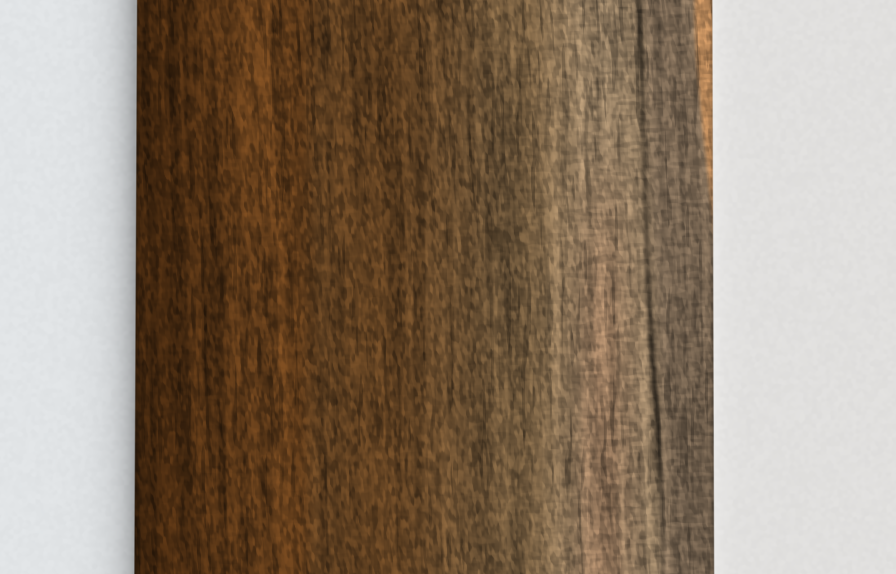
Write a WebGL 1 fragment shader that draws this texture.

```glsl
precision highp float;
uniform vec2 u_resolution;

// Board placement, as fractions of the canvas width
const float LEFT_EDGE = 0.150;
const float RIGHT_EDGE = 0.797;
const float GRAIN_LEAN = 0.025;

// Cell density across and along the grain, per canvas height
const vec2 FLECK_SCALE = vec2(205.0, 82.0);
const vec2 RIPPLE_SCALE = vec2(60.0, 170.0);
const vec2 STREAK_SCALE = vec2(85.0, 3.2);
const vec2 BAND_SCALE = vec2(15.0, 0.8);
const vec2 PORE_SCALE = vec2(170.0, 14.0);
const float FLECK_SHEAR = 0.23;

const float FLECK_GAIN = 0.22;
const float RIPPLE_GAIN = 0.09;
const float STREAK_GAIN = 0.17;
const float BAND_GAIN = 0.09;
const float PORE_GAIN = 0.20;

const vec3 PAPER_COOL = vec3(0.848, 0.860, 0.868);
const vec3 PAPER_WARM = vec3(0.880, 0.876, 0.870);
const vec3 DARK_BROWN = vec3(0.265, 0.155, 0.058);
const vec3 AMBER = vec3(0.370, 0.228, 0.098);
const vec3 BROWN = vec3(0.355, 0.237, 0.120);
const vec3 OLIVE = vec3(0.430, 0.340, 0.230);
const vec3 TAN = vec3(0.560, 0.475, 0.370);
const vec3 ROSE = vec3(0.545, 0.425, 0.325);
const vec3 ASH = vec3(0.455, 0.385, 0.310);
const vec3 SAPWOOD = vec3(0.680, 0.500, 0.330);

vec2 hash2(vec2 cell) {
  vec3 q = fract(cell.xyx * vec3(0.1031, 0.1030, 0.0973));
  q += dot(q, q.yzx + 33.33);
  return fract((q.xx + q.yz) * q.zy);
}

// Cellular noise with blended cell values, from -1 to 1
float softCells(vec2 p) {
  vec2 base = floor(p);
  vec2 f = p - base;
  float total = 0.0;
  float weights = 0.0;
  for (int j = -1; j <= 1; j++) {
    for (int i = -1; i <= 1; i++) {
      vec2 offset = vec2(float(i), float(j));
      vec2 seed = hash2(base + offset);
      vec2 d = offset + 0.1 + 0.8 * seed - f;
      float w = exp(-5.0 * dot(d, d));
      total += w * (2.0 * hash2(base + offset + 71.0).x - 1.0);
      weights += w;
    }
  }
  return total / weights;
}

float ridge(float x, float center, float width) {
  float d = (x - center) / width;
  return exp(-d * d);
}

// Slow sideways drift of the grain along the board
float grainDrift(float y) {
  return GRAIN_LEAN * y + 0.002 * sin(7.0 * y + 0.6) + 0.0008 * sin(19.0 * y);
}

vec3 paperColor(vec2 uv, vec2 p) {
  vec3 color = mix(PAPER_COOL, PAPER_WARM, smoothstep(0.1, 0.8, uv.x));
  float gap = max(LEFT_EDGE - uv.x, 0.0);
  float shadow = uv.x < 0.5 ? 0.29 * exp(-gap / 0.020) : 0.0;
  float rim = 0.035 * exp(-max(uv.x - RIGHT_EDGE, 0.0) / 0.012);
  return color * (1.0 - shadow) + rim + 0.010 * softCells(p * 130.0);
}

// Broad colour zones from heartwood to sapwood
vec3 zoneColor(float u, float y, float wobble) {
  float x = u + 0.014 * wobble;
  vec3 color = mix(DARK_BROWN, AMBER, smoothstep(0.02, 0.25, x));
  color = mix(color, BROWN, smoothstep(0.28, 0.33, x));
  color = mix(color, OLIVE, smoothstep(0.42, 0.68, x));
  color = mix(color, TAN, smoothstep(0.66, 0.82, x));
  float rosy = ridge(x, 0.815, 0.045) * smoothstep(0.85, 0.4, y);
  color = mix(color, ROSE, 0.75 * rosy);
  float vein = 0.912 - 0.045 * y + 0.003 * sin(9.0 * y);
  color = mix(color, ASH, smoothstep(vein - 0.015, vein + 0.03, x));
  float veinDepth = 0.38 + 0.14 * sin(8.0 * y - 1.0);
  return color * (1.0 - veinDepth * ridge(u, vein, 0.0055));
}

vec3 woodColor(vec2 uv, vec2 p) {
  float u = (uv.x - LEFT_EDGE) / (RIGHT_EDGE - LEFT_EDGE);
  vec2 grain = vec2(p.x + grainDrift(uv.y), p.y);
  float band = softCells(grain * BAND_SCALE);
  float streak = softCells(grain * STREAK_SCALE + 17.0);
  vec2 fleckCell = grain * FLECK_SCALE;
  fleckCell.y += FLECK_SHEAR * fleckCell.x;
  float fleck = softCells(fleckCell);
  float ripple = softCells(grain * RIPPLE_SCALE + 41.0);
  float pore = smoothstep(0.40, 0.80, softCells(grain * PORE_SCALE + 29.0));

  vec3 color = zoneColor(u, uv.y, band + 0.5 * streak);
  float sapStart = 0.960 + 0.040 * smoothstep(1.0, 0.45, uv.y);
  float sap = smoothstep(sapStart, sapStart + 0.012, u) * smoothstep(0.4, 0.6, uv.y);
  color = mix(color, SAPWOOD, sap);

  float tone = BAND_GAIN * band + STREAK_GAIN * streak;
  tone += FLECK_GAIN * fleck * mix(1.15, 0.75, smoothstep(0.5, 0.9, u));
  tone += RIPPLE_GAIN * ripple * mix(0.6, 1.3, smoothstep(0.5, 0.9, u));
  color *= (1.0 + tone) * (1.0 - PORE_GAIN * pore);

  // Darkened bevels along both sides
  float bevel = 0.45 * exp(-u / 0.008) + 0.22 * exp(-(1.0 - u) / 0.005);
  return color * (1.0 - clamp(bevel, 0.0, 0.7));
}

void main() {
  vec2 uv = gl_FragCoord.xy / u_resolution;
  vec2 p = gl_FragCoord.xy / u_resolution.y;
  float soft = 1.0 / u_resolution.x;
  float leftSide = LEFT_EDGE + 0.003 * uv.y;
  float rightSide = RIGHT_EDGE - 0.002 * uv.y;
  float board = smoothstep(leftSide - soft, leftSide + soft, uv.x);
  board *= 1.0 - smoothstep(rightSide - soft, rightSide + soft, uv.x);
  gl_FragColor = vec4(mix(paperColor(uv, p), woodColor(uv, p), board), 1.0);
}
```
